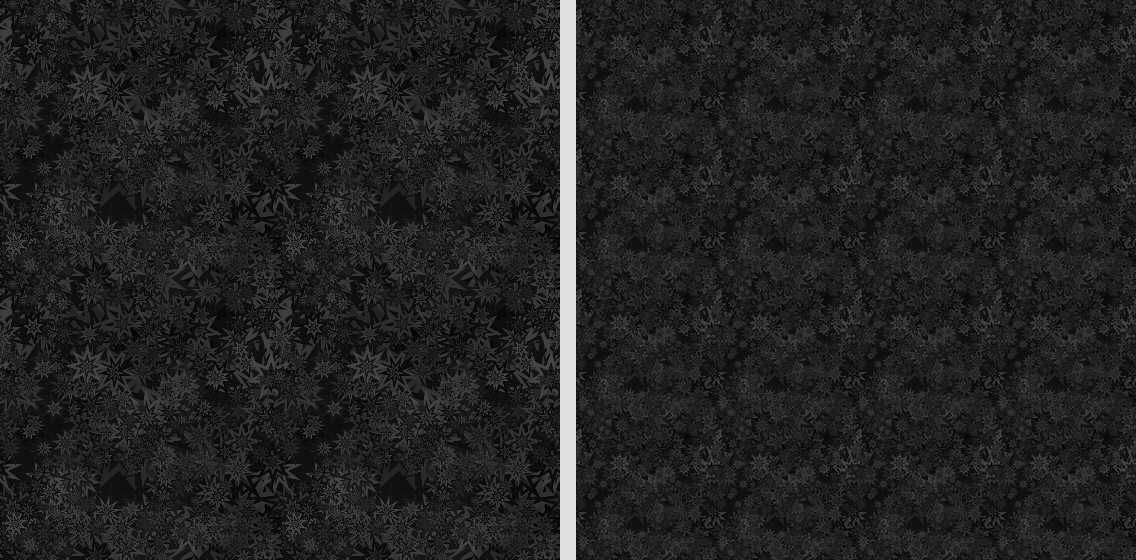
Left: one tile. Right: repeated 2 by 2.
Give the GLSL for this pattern, as a Shadertoy shader.

```glsl
// Dark seamless thicket of overlapping spiky stars, each built of nested
// outlines in alternating greys. Jittered grids of stars are painted from
// coarse to fine; cell and noise indices wrap, so the pattern tiles.

#define REPEATS 2.0        // pattern periods across the canvas
#define LAYERS 7           // star sizes, large to small
#define MIN_RADIUS 0.5     // star radius in grid cells
#define MAX_RADIUS 1.0
#define RING_RATIO 0.58    // size of each outline relative to the one around it
#define CLUSTERING 0.9     // how strongly noise gathers the stars
#define SOFTNESS 0.55      // edge width in pixels
#define BACKGROUND 0.06
#define DARK_TONES vec2(0.025, 0.09)
#define LIGHT_TONES vec2(0.15, 0.275)

const float PI = 3.14159265;

// Integer hash: three values in 0..1 for a wrapped cell and a salt
vec3 hash3(vec2 cell, int salt) {
    uvec3 v = uvec3(uint(cell.x), uint(cell.y), uint(salt));
    v = v * 1664525u + 1013904223u;
    v.x += v.y * v.z; v.y += v.z * v.x; v.z += v.x * v.y;
    v ^= v >> 16u;
    v.x += v.y * v.z; v.y += v.z * v.x; v.z += v.x * v.y;
    return vec3(v >> 8u) / 16777216.0;
}

// Gradient noise that repeats after a whole number of cells
float cornerSlope(vec2 cell, vec2 offset, vec2 f, float period) {
    float angle = 2.0 * PI * hash3(mod(cell + offset, period), 97).x;
    return dot(vec2(cos(angle), sin(angle)), f - offset);
}

float wrapNoise(vec2 p, float period) {
    vec2 cell = floor(p), f = p - cell;
    vec2 w = f * f * f * (f * (f * 6.0 - 15.0) + 10.0);
    float low = mix(cornerSlope(cell, vec2(0, 0), f, period),
                    cornerSlope(cell, vec2(1, 0), f, period), w.x);
    float high = mix(cornerSlope(cell, vec2(0, 1), f, period),
                     cornerSlope(cell, vec2(1, 1), f, period), w.x);
    return mix(low, high, w.y);
}

// Star level: 0 at the centre, 1 on the outline; y holds its slope
vec2 starLevel(vec2 p, float radius, float points, float valley, float turn) {
    float sector = 2.0 * PI / points;
    float angle = atan(p.y, p.x) + turn;
    angle = abs(mod(angle + 0.5 * sector, sector) - 0.5 * sector);
    vec2 folded = length(p) / radius * vec2(cos(angle), sin(angle));
    vec2 inner = valley * vec2(cos(0.5 * sector), sin(0.5 * sector));
    vec2 normal = vec2(inner.y, 1.0 - inner.x) / inner.y;
    return vec2(dot(folded, normal), length(normal) / radius);
}

// Alternating rings with geometric spacing and softened edges
float ringMask(vec2 level, float edge) {
    float s = max(level.x, 0.002);
    float phase = log(s) / log(RING_RATIO);
    float slope = level.y / (s * -log(RING_RATIO));
    float wave = 1.0 - 4.0 * abs(fract(0.5 * phase + 0.25) - 0.5);
    return clamp(0.5 + wave / (2.0 * slope * edge), 0.0, 1.0);
}

// Paint one grid of stars over the tone below
float paintLayer(float tone, vec2 uv, int layer, float pixel) {
    float cells = float(3 + layer + layer * layer / 4);
    float depth = float(layer) / float(LAYERS - 1);
    float edge = SOFTNESS * pixel * cells;
    vec2 p = uv * cells, home = floor(p);
    for (int y = -1; y <= 1; y++)
    for (int x = -1; x <= 1; x++) {
        vec2 cell = home + vec2(x, y);
        vec2 id = mod(cell, cells);
        vec3 place = hash3(id, layer * 3 + 1);
        vec2 centre = cell + place.xy;
        vec2 local = p - centre;
        float radius = mix(MIN_RADIUS, MAX_RADIUS, place.z);
        if (dot(local, local) > radius * radius) continue;

        vec3 look = hash3(id, layer * 3 + 2);
        vec3 form = hash3(id, layer * 3 + 3);
        float density = wrapNoise(centre / cells * 4.0, 4.0);
        float chance = mix(0.95, 0.36, depth) + CLUSTERING * depth * density;
        if (form.x > chance) continue;

        float points = 7.0 + floor(4.0 * form.y);
        float valley = mix(0.35, 0.46, form.z);
        vec2 level = starLevel(local, radius, points, valley, 2.0 * PI * look.x);
        float cover = clamp(0.5 + (1.0 - level.x) / (level.y * edge), 0.0, 1.0);
        float mask = ringMask(level, edge);
        mask = look.y < 0.6 ? 1.0 - mask : mask;

        // Deeper stars stay dimmer
        float dark = mix(DARK_TONES.x, DARK_TONES.y, look.z);
        float shade = fract(look.z * 7.0 + look.x);
        float light = mix(LIGHT_TONES.x, LIGHT_TONES.y, shade);
        light *= mix(0.78, 1.0, smoothstep(0.0, 0.6, depth));
        tone = mix(tone, mix(dark, light, mask), cover);
    }
    return tone;
}

void mainImage(out vec4 fragColor, in vec2 fragCoord) {
    vec2 uv = fragCoord / iResolution.xy * REPEATS;
    float pixel = REPEATS / iResolution.y;
    float tone = BACKGROUND;
    for (int layer = 0; layer < LAYERS; layer++)
        tone = paintLayer(tone, uv, layer, pixel);

    // Broad, gentle patches of light and shadow
    tone *= 1.0 + 0.25 * wrapNoise(uv * 3.0, 3.0);
    fragColor = vec4(vec3(tone), 1.0);
}
```
